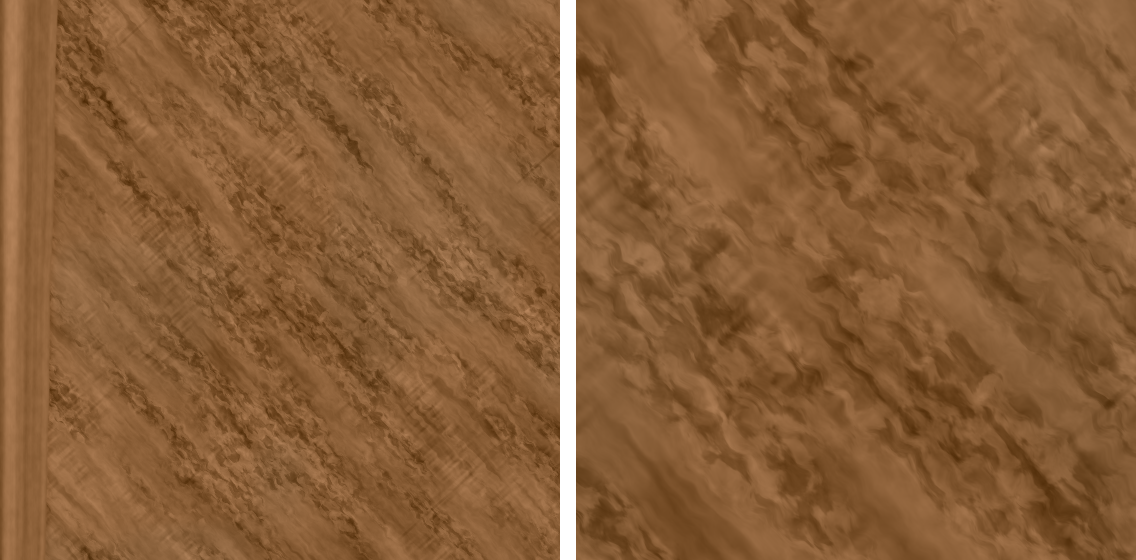
Left: the whole. Right: its middle third, enlarged.
Write a three.js fragment shader that draws this texture.

```glsl
// Weathered wooden planks laid diagonally beside a rounded upright moulding.
// Stretched fractal noise makes grain, worn patches and saw marks; a staggered
// grid adds the faint board joints, and one tone value drives a linear ramp.
varying vec2 vUv;

const vec3 DARK_WOOD = vec3(0.45, 0.29, 0.14);
const vec3 PALE_WOOD = vec3(0.68, 0.49, 0.33);
const vec3 GREY_TINT = vec3(-0.012, 0.0, 0.006);
const vec2 GRAIN_DIR = vec2(0.67, -0.742);
const float BOARD_WIDTH = 0.2;
const float BOARD_LENGTH = 0.66;
const vec2 BOARD_ORIGIN = vec2(-0.21, 0.135);
const float JOINT_WIDTH = 0.0022;
const float FLOOR_TONE = 0.5;
const float STREAK_DEPTH = 0.8;
const float WEAR_DEPTH = 0.46;
const float FINE_DEPTH = 0.55;
const float MOULDING_BOTTOM = 0.079;
const float MOULDING_TOP = 0.103;

float hash(vec2 p) {
  vec3 h = fract(vec3(p.xyx) * 0.1031);
  h += dot(h, h.yzx + 33.33);
  return fract((h.x + h.y) * h.z);
}

float noise(vec2 p) {
  vec2 i = floor(p);
  vec2 f = fract(p);
  f = f * f * (3.0 - 2.0 * f);
  float low = mix(hash(i), hash(i + vec2(1.0, 0.0)), f.x);
  float high = mix(hash(i + vec2(0.0, 1.0)), hash(i + vec2(1.0, 1.0)), f.x);
  return mix(low, high, f.y);
}

float fbm(vec2 p) {
  float sum = 0.0;
  float weight = 0.53;
  for (int i = 0; i < 4; i++) {
    sum += weight * noise(p);
    p = mat2(1.98, 0.12, -0.12, 1.98) * p + 17.3;
    weight *= 0.5;
  }
  return sum;
}

// Soft dark line at distance d from its centre
float softLine(float d, float width) {
  return 1.0 - smoothstep(0.3 * width, 1.6 * width, abs(d));
}

// Staggered board joints: short ends are clearer than long sides
float boardJoints(vec2 q, float row, float across) {
  float along = (q.x - BOARD_ORIGIN.x) / BOARD_LENGTH - 0.5 * mod(row, 2.0);
  float endGap = (fract(along + 0.5) - 0.5) * BOARD_LENGTH;
  float sideGap = (fract(across + 0.5) - 0.5) * BOARD_WIDTH;
  float broken = smoothstep(0.3, 0.7, noise(q * 28.0 + 5.0));
  float ends = softLine(endGap, JOINT_WIDTH) * (0.03 + 0.2 * broken);
  float sides = softLine(sideGap, JOINT_WIDTH) * 0.1 * broken;
  return max(ends, sides);
}

vec3 floorColor(vec2 p) {
  // x runs along the grain, y across it
  vec2 q = vec2(dot(p, GRAIN_DIR), dot(p, vec2(-GRAIN_DIR.y, GRAIN_DIR.x)));
  float across = (q.y - BOARD_ORIGIN.y) / BOARD_WIDTH;
  float row = floor(across);
  float joints = boardJoints(q, row, across);

  // Wavy grain, with ragged edges from a small jitter
  vec2 g = q + vec2(4.0, 3.0);
  g.y += 0.012 * (noise(g * vec2(7.0, 9.0)) - 0.5);
  g += 0.006 * (vec2(noise(g * 95.0), noise(g * 95.0 + 40.0)) - 0.5);
  float broad = fbm(g * vec2(3.0, 8.0));
  float streaks = fbm(g * vec2(7.0, 48.0));
  float fibres = fbm(g * vec2(24.0, 130.0) + 61.0);
  float fine = fbm(g * vec2(110.0, 170.0));

  // Worn patches broken into small flecks, heavier towards the upper right
  float exposure = 0.07 * (p.x + p.y - 1.0);
  float patches = fbm(g * vec2(6.0, 24.0) + 31.0) + exposure;
  float wear = smoothstep(0.38, 0.66, patches);
  float flecks = smoothstep(0.42, 0.62, fbm(g * vec2(62.0, 145.0) + 9.0));

  // Short saw marks running across the boards
  float sawZone = smoothstep(0.5, 0.68, fbm(g * vec2(9.0, 20.0) + 53.0));
  float saw = noise(q * vec2(210.0, 32.0)) - 0.5;

  // Narrow dark cracks that follow the grain
  float crackZone = smoothstep(0.4, 0.7, noise(g * vec2(5.0, 15.0) + 71.0));
  float cracks = smoothstep(0.55, 0.8, noise(g * vec2(13.0, 125.0) + 23.0));

  float tone = FLOOR_TONE + 0.45 * (broad - 0.5);
  tone += STREAK_DEPTH * (streaks - 0.5) + 0.4 * (fibres - 0.5);
  tone += FINE_DEPTH * (fine - 0.5) * (0.5 + wear) + 0.45 * sawZone * saw;
  tone -= WEAR_DEPTH * wear * flecks + 0.28 * crackZone * cracks + joints;
  float grey = smoothstep(0.5, 0.75, noise(p * 6.0 + 12.0));
  return mix(DARK_WOOD, PALE_WOOD, tone) + GREY_TINT * grey;
}

// Rounded profile: u runs from 0 at the left to 1 at the inner edge
vec3 mouldingColor(vec2 p, float u) {
  float highlight = exp(-pow((u - 0.22) / 0.16, 2.0));
  float tone = 0.42 + highlight * mix(0.32, 0.6, smoothstep(0.0, 0.75, p.y));
  tone -= 0.4 * (1.0 - smoothstep(0.0, 0.12, u));
  tone -= 0.12 * softLine(u - 0.55, 0.06);
  tone += 0.14 * softLine(u - 0.92, 0.05);
  tone += 0.3 * (fbm(vec2(u * 13.0, p.y * 3.0)) - 0.5);
  tone += 0.3 * (fbm(p * vec2(130.0, 60.0)) - 0.5);
  return mix(DARK_WOOD, PALE_WOOD, tone);
}

void main() {
  float edge = mix(MOULDING_BOTTOM, MOULDING_TOP, vUv.y);
  edge += 0.004 * (noise(vec2(vUv.y * 14.0, 2.0)) - 0.5);
  float shadow = 0.03 * (1.0 - smoothstep(0.0, 0.012, vUv.x - edge));
  vec3 boards = floorColor(vUv) - shadow;
  vec3 moulding = mouldingColor(vUv, vUv.x / edge);
  float onFloor = smoothstep(-0.002, 0.002, vUv.x - edge);
  gl_FragColor = vec4(mix(moulding, boards, onFloor), 1.0);
}
```
